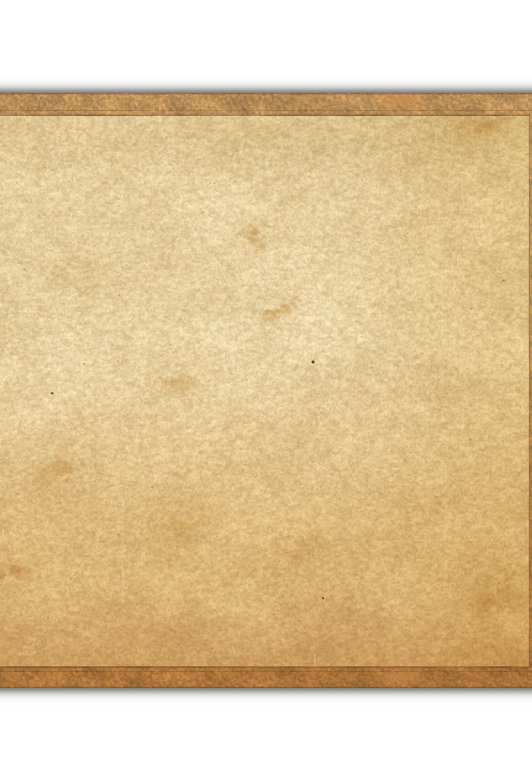
Reproduce this texture procedurally as a Shadertoy shader.

```glsl
// Aged parchment sheet with ruled brown borders and soft shadows on white.
#define SHEET_TOP 0.879
#define SHEET_BOTTOM 0.104
#define RULE_TOP 0.850
#define RULE_BOTTOM 0.1315
#define SIDE_MARGIN 0.0035
#define SHADOW_SIZE 0.0075
#define GRAIN 0.23
#define MOTTLE 0.20
#define STAIN_COLOR vec3(0.72, 0.51, 0.23)
#define INK vec3(0.30, 0.20, 0.09)

vec3 hash3(vec2 p) {
    vec3 q = fract(vec3(p.xyx) * vec3(0.1031, 0.1030, 0.0973));
    q += dot(q, q.yxz + 33.33);
    return fract((q.xxy + q.yzz) * q.zyx);
}

// Cell values blended by distance to their jittered centers, from 0 to 1.
float cellular(vec2 p) {
    vec2 cell = floor(p), f = fract(p);
    float sum = 0.0, weight = 0.0;
    for (int y = -1; y <= 1; y++)
    for (int x = -1; x <= 1; x++) {
        vec2 o = vec2(x, y);
        vec3 h = hash3(cell + o + 40.0);
        vec2 d = o + h.xy - f;
        float w = exp(-5.0 * dot(d, d));
        sum += w * h.z;
        weight += w;
    }
    return sum / weight;
}

float layered(vec2 p) {
    float sum = 0.0, amp = 0.5;
    for (int i = 0; i < 4; i++) {
        sum += amp * cellular(p);
        p = mat2(1.6, 1.1, -1.1, 1.6) * p + 7.3;
        amp *= 0.55;
    }
    return sum / 1.01;
}

float rule(float d, float halfWidth, float px) {
    return 1.0 - smoothstep(halfWidth - 0.5 * px, halfWidth + 0.5 * px, abs(d));
}

// Sparse tiny flecks, at most one in each cell.
float flecks(vec2 p, float scale, float px) {
    vec2 cell = floor(p * scale);
    vec3 h = hash3(cell + 91.0);
    float d = length(p - (cell + 0.2 + 0.6 * h.xy) / scale);
    float r = 0.0004 + 0.0008 * h.x;
    return step(0.82, h.z) * (1.0 - smoothstep(r - px, r + px, d));
}

float stains(vec2 p, float breakup) {
    // Center, radius, strength.
    vec4 marks[10] = vec4[10](
        vec4(0.330, 0.690, 0.025, 0.50), vec4(0.358, 0.597, 0.024, 0.65),
        vec4(0.090, 0.630, 0.045, 0.30), vec4(0.085, 0.380, 0.045, 0.50),
        vec4(0.236, 0.507, 0.034, 0.40), vec4(0.240, 0.320, 0.036, 0.40),
        vec4(0.400, 0.284, 0.034, 0.50), vec4(0.638, 0.210, 0.032, 0.60),
        vec4(0.625, 0.843, 0.034, 0.70), vec4(0.015, 0.255, 0.028, 0.70));
    float sum = 0.0;
    for (int i = 0; i < 10; i++) {
        vec2 d = (p - marks[i].xy) / marks[i].z;
        d.y = d.y * 1.35 - 0.3 * d.x;
        sum += marks[i].w * exp(-dot(d, d));
    }
    return sum * smoothstep(0.36, 0.70, breakup);
}

vec3 paper(vec2 p, float width, float px) {
    float cloud = layered(p * vec2(8.0, 14.0));
    float patches = layered(p * vec2(45.0, 65.0) + 19.0);
    float fiber = cellular(p * vec2(170.0, 270.0));
    float grain = cellular(p * 430.0 + 5.0);

    // Pale center, ochre foot and warm right side.
    vec3 col = mix(vec3(0.86, 0.715, 0.475), vec3(0.90, 0.81, 0.62), smoothstep(0.24, 0.56, p.y));
    col = mix(col, vec3(0.85, 0.75, 0.54), 0.8 * smoothstep(0.72, 0.85, p.y));
    col = mix(col, vec3(0.79, 0.60, 0.36), 0.85 * smoothstep(0.25, 0.13, p.y + 0.09 * (cloud - 0.5)));
    col *= mix(vec3(1.0), vec3(0.97, 0.94, 0.86), smoothstep(0.60, 1.0, p.x / width));
    col *= 1.0 + MOTTLE * vec3(0.7, 1.0, 1.6) * (0.55 * cloud + 0.45 * patches - 0.5);
    col = mix(col, STAIN_COLOR, min(stains(p, patches), 0.75));

    // Fine fibers, flecks and three larger ink spots.
    col *= 1.0 + GRAIN * vec3(0.8, 1.0, 1.4) * (0.45 * fiber + 0.55 * grain - 0.5);
    col = mix(col, INK, 0.35 * flecks(p, 24.0, px));
    vec3 spots[3] = vec3[3](vec3(0.4076, 0.5286, 0.0018), vec3(0.068, 0.488, 0.0013), vec3(0.4206, 0.221, 0.0012));
    for (int i = 0; i < 3; i++) {
        float d = length(p - spots[i].xy) - spots[i].z;
        col = mix(col, INK * 0.5, 0.85 * (1.0 - smoothstep(-px, px, d)));
    }
    // Pale vertical scratches.
    float scratch = rule(p.x - 0.160, 0.0008, px) * smoothstep(0.20, 0.23, p.y) * smoothstep(0.37, 0.33, p.y);
    scratch += rule(p.x - 0.410, 0.0008, px) * smoothstep(0.17, 0.15, p.y);
    return mix(col, vec3(0.95, 0.86, 0.68), 0.6 * scratch * patches);
}

vec3 border(vec2 p) {
    vec3 col = mix(vec3(0.67, 0.45, 0.23), vec3(0.73, 0.56, 0.35), smoothstep(0.15, 0.8, p.y));
    float weave = sin(520.0 * (p.x + p.y)) * sin(190.0 * (p.x - p.y));
    col *= 0.83 + 0.34 * layered(p * vec2(45.0, 70.0)) + 0.04 * weave;
    col *= 1.0 + GRAIN * (cellular(p * 400.0) - 0.5);
    vec2 d = (p - vec2(0.525, p.y > 0.5 ? 0.870 : 0.118)) / vec2(0.026, 0.010);
    return mix(col, vec3(0.82, 0.56, 0.30), 0.65 * exp(-dot(d, d)));
}

void mainImage(out vec4 fragColor, in vec2 fragCoord) {
    float px = 1.0 / iResolution.y, width = iResolution.x * px;
    vec2 p = fragCoord * px;

    // Soft gray shadow outside the sheet.
    float outside = max(p.y - SHEET_TOP, SHEET_BOTTOM - p.y);
    float shade = 0.62 * exp(-pow(max(outside, 0.0) / SHADOW_SIZE, 1.5));
    vec3 col = mix(vec3(1.0), vec3(0.24, 0.22, 0.19), shade);

    // Sheet with borders, paired rules that fade in places, and darkened rims.
    float ends = max(p.y - RULE_TOP, RULE_BOTTOM - p.y);
    float side = p.x - width + SIDE_MARGIN;
    float band = max(ends, side);
    float wear = 0.55 + 0.75 * cellular(p * 60.0);
    vec3 sheet = mix(paper(p, width, px), border(p), smoothstep(-px, px, band));
    sheet = mix(sheet, INK, 0.55 * wear * rule(band, 0.0008, px) * (ends > side ? 1.0 : 0.6));
    sheet = mix(sheet, INK, 0.22 * wear * rule(ends - 0.006, 0.0006, px));
    sheet = mix(sheet, INK, 0.45 * smoothstep(-0.003, 0.0, outside));
    col = mix(sheet, col, smoothstep(-0.5 * px, 0.5 * px, outside));
    fragColor = vec4(col, 1.0);
}
```
